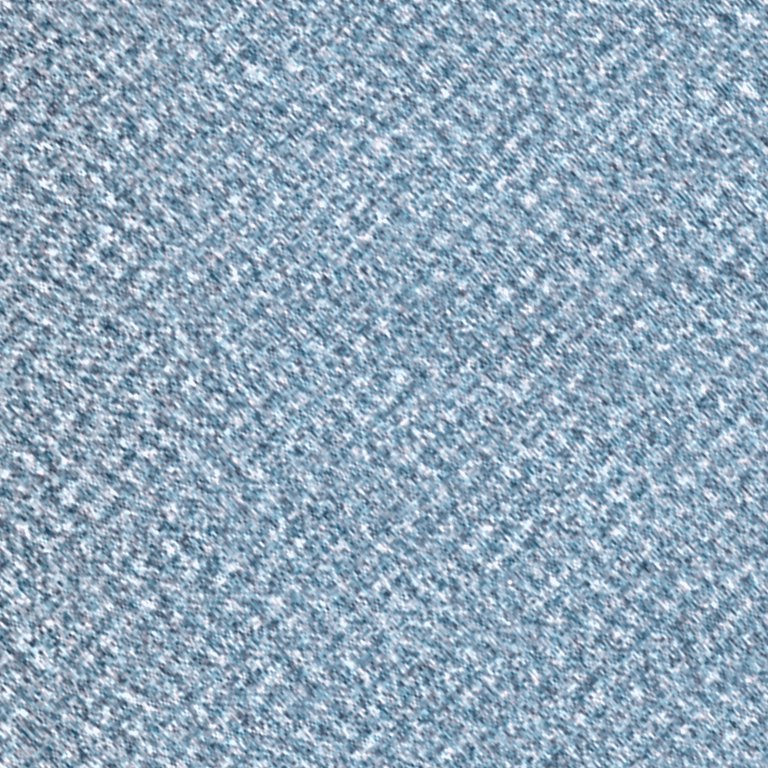
Write a Shadertoy shader that draws this texture.

```glsl
// Heathered blue woven cloth: staggered pale diamonds built from short slanted stitches.

const float TAU = 6.2831853;

float hash(vec2 p) {
    return fract(sin(dot(p, vec2(127.1, 311.7))) * 43758.5453);
}

float noise(vec2 p) {
    vec2 i = floor(p), f = fract(p);
    f = f * f * (3.0 - 2.0 * f);
    return mix(mix(hash(i), hash(i + vec2(1, 0)), f.x),
               mix(hash(i + vec2(0, 1)), hash(i + vec2(1, 1)), f.x), f.y);
}

// Pale diamonds, 18 across and 21 down, with a second set offset by half a cell
float diamonds(vec2 uv) {
    vec2 bend = vec2(noise(uv * 3.0), noise(uv * 3.0 + 40.0)) - 0.5;
    vec2 cell = uv * vec2(18.0, 21.0) + bend * 0.25;
    return cos(TAU * cell.x) * cos(TAU * cell.y);
}

// Short threads falling to the right, at a given angle and density
float stitches(vec2 uv, float angle, vec2 density) {
    float c = cos(angle), s = sin(angle);
    vec2 along = vec2(c * uv.x - s * uv.y, s * uv.x + c * uv.y);
    return noise(along * density + 17.0) - 0.5;
}

void mainImage(out vec4 fragColor, in vec2 fragCoord) {
    vec2 uv = fragCoord / iResolution.xy;
    float leftSide = 1.0 - smoothstep(0.0, 0.45, uv.x);

    // Weave: stitches stand out on the diamonds, fine grain fills the rest
    float pattern = diamonds(uv);
    float stitch = stitches(uv, 0.70, vec2(125.0, 235.0));
    float grain = stitches(uv, 0.85, vec2(230.0, 350.0));
    float tone = 0.605 + (0.14 + 0.04 * leftSide) * pattern
               + (0.80 + 0.22 * pattern + 0.12 * leftSide) * stitch
               + 0.76 * grain;

    // Broad light: slightly dimmer along the left edge
    tone -= 0.06 * leftSide * leftSide * (0.4 + 0.6 * uv.y);

    vec3 shadowBlue = vec3(0.26, 0.34, 0.42);
    vec3 paleBlue = vec3(0.83, 0.89, 0.94);
    vec3 color = mix(shadowBlue, paleBlue, clamp(tone, -0.15, 1.15));

    // Mixed yarn: pinkish threads among blue ones, greyer to the left
    float pink = noise(uv * 200.0 + 80.0) - 0.5 + 0.25 * pattern;
    color += vec3(0.11, -0.01, -0.03) * pink;
    float midtone = 1.0 - smoothstep(0.1, 0.6, abs(tone - 0.5));
    color += vec3(-0.035, 0.0, 0.02) * midtone * (1.0 - 0.8 * leftSide);

    fragColor = vec4(clamp(color, 0.0, 1.0), 1.0);
}
```
